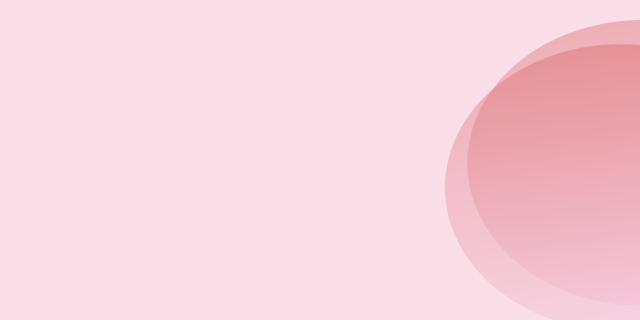
Give the GLSL for this background, as a Shadertoy shader.

```glsl
const vec3 BACKDROP = vec3(0.98, 0.87, 0.91);
const vec3 CORAL = vec3(0.82, 0.27, 0.27);
const vec3 ROSE = vec3(0.94, 0.71, 0.81);

// Blend one translucent ellipse, shaded from coral at its top to rose below
vec3 addEllipse(vec3 base, vec2 p, vec2 center, vec2 radii) {
    vec2 q = (p - center) / radii;
    float r = length(q);
    float dist = (r - 1.0) * r / max(length(q / radii), 1e-4);
    float pixel = 1.0 / iResolution.y;
    float coverage = 1.0 - smoothstep(-0.7 * pixel, 0.7 * pixel, dist);

    // Slightly tilted gradient axis
    float shade = clamp(0.5 - 0.5 * q.y + 0.08 * q.x, 0.0, 1.0);
    return mix(base, mix(CORAL, ROSE, shade), 0.3 * coverage);
}

void mainImage(out vec4 fragColor, in vec2 fragCoord) {
    // Canvas height is one unit; x is anchored to a 2:1 frame
    vec2 p = fragCoord / iResolution.xy * vec2(2.0, 1.0);

    vec3 color = BACKDROP;
    color = addEllipse(color, p, vec2(1.940, 0.414), vec2(0.5495, 0.448));
    color = addEllipse(color, p, vec2(2.010, 0.491), vec2(0.5495, 0.4466));
    fragColor = vec4(color, 1.0);
}
```
